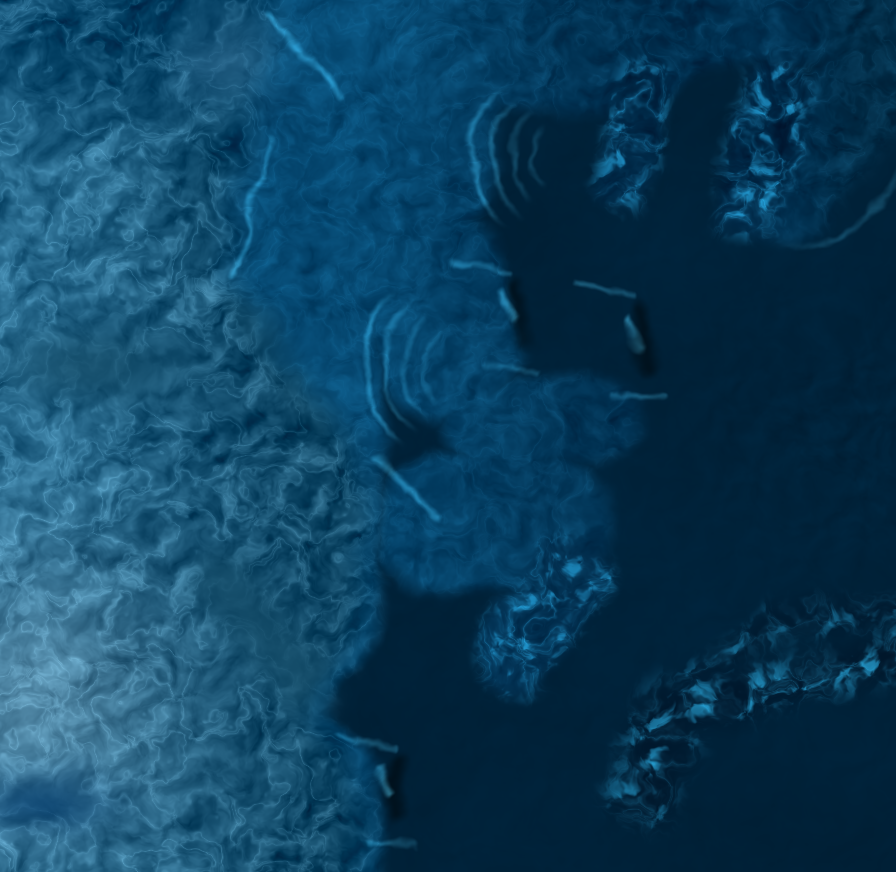
Give the GLSL for this texture, as a Shadertoy shader.

```glsl
// Aerial relief of a blue coast: pale rough land on the left, a mid-blue shelf
// with lobes reaching into a dark sea, and a speckled ridge at lower right.
// Capsule distances shape the regions; value noise gives warp, relief and veins.

float hash(vec2 p) {
  vec3 q = fract(p.xyx * .1031);
  q += dot(q, q.yzx + 33.33);
  return fract((q.x + q.y) * q.z);
}

float noise(vec2 p) {
  vec2 i = floor(p), f = fract(p);
  f = f * f * (3. - 2. * f);
  return mix(mix(hash(i), hash(i + vec2(1, 0)), f.x),
             mix(hash(i + vec2(0, 1)), hash(i + 1.), f.x), f.y);
}

float fbm(vec2 p) {
  float sum = 0., amp = .53;
  for (int i = 0; i < 4; i++) {
    sum += amp * noise(p);
    p = mat2(1.6, 1.2, -1.2, 1.6) * p + 7.3;
    amp *= .5;
  }
  return sum;
}

// Distance to the segment from s.xy to s.zw
float seg(vec2 p, vec4 s) {
  vec2 d = p - s.xy, v = s.zw - s.xy;
  return length(d - v * clamp(dot(d, v) / dot(v, v), 0., 1.));
}

float stroke(vec2 p, vec4 s, float width) {
  return 1. - smoothstep(0., width, seg(p, s));
}

float bell(vec2 p, vec2 center, vec2 size) {
  vec2 d = (p - center) / size;
  return exp(-dot(d, d));
}

// Part of a circle that faces the direction dir
float arc(vec2 p, vec2 center, float radius, vec2 dir) {
  vec2 d = p - center;
  float r = length(d), facing = smoothstep(.65, .9, dot(d, dir) / max(r, .001));
  return facing * (1. - smoothstep(0., .006, abs(r - radius)));
}

void mainImage(out vec4 fragColor, in vec2 fragCoord) {
  vec2 uv = fragCoord / iResolution.xy;
  vec2 wobble = vec2(fbm(uv * 22.), fbm(uv * 22. + 40.)) - .5;
  vec2 p = uv + .025 * wobble;

  // Lobes and shelf distance
  float lobes = seg(p, vec4(.715, .9, .695, .79)) - .034;
  lobes = min(lobes, seg(p, vec4(.87, .9, .835, .765)) - .042);
  lobes = min(lobes, seg(p, vec4(.635, .34, .575, .25)) - .05);
  float shelf = p.x - .43 + .06 * bell(p, vec2(p.x, .19), vec2(.045));
  shelf = min(shelf, .87 + .05 * smoothstep(.72, .8, p.x) - p.y);
  shelf = min(shelf, seg(p, vec4(.47, .95, .45, .8)) - .1);
  shelf = min(shelf, seg(p, vec4(.48, .68, .5, .6)) - .085);
  shelf = min(shelf, seg(p, vec4(.55, .51, .66, .52)) - .055);
  shelf = min(shelf, seg(p, vec4(.5, .4, .6, .4)) - .085);
  shelf = min(shelf, seg(p, vec4(.97, .9, .88, .785)) - .065);
  float shelfMask = 1. - smoothstep(-.018, .01, min(shelf, lobes));
  float lobeMask = 1. - smoothstep(-.02, .012, lobes);

  // Land border
  float border = .42 - .15 * smoothstep(.42, .72, p.y)
    + .04 * smoothstep(.75, 1., p.y) - .05 * bell(p, vec2(p.x, .18), vec2(.06));
  float land = 1. - smoothstep(-.045, .025, p.x - border);

  // Relief lit from the upper left, fine veins and slanted streaks
  vec2 fine = uv * 44. + 2. * wobble;
  float grain = fbm(fine);
  float relief = grain - fbm(fine + vec2(.4, -.4));
  float veins = pow(1. - abs(2. * fbm(uv * 30. + 3. * wobble + 9.) - 1.), 7.);
  float streaks = fbm(vec2(dot(uv, vec2(13, 8)), dot(uv, vec2(-21, 33)))) - .5;
  float broad = fbm(uv * 7. + 3.) - .5;

  // Sea and shelf colours
  vec3 sea = vec3(0, .13, .22) + vec3(0, .025, .04) * (broad + relief * .5);
  sea += vec3(0, .05, .07) * relief * bell(uv, vec2(.95, .5), vec2(.13, .12));
  vec3 water = mix(vec3(.02, .28, .44), vec3(0, .185, .31), smoothstep(.36, .72, uv.x));
  water = mix(water, vec3(0, .155, .255), smoothstep(.86, .98, uv.x));
  water += vec3(.06, .16, .2) * (broad * .6 + relief * .9 + veins * .3);
  vec3 color = mix(sea, water, shelfMask);

  // Land colour, haze, smooth patches and the small lake
  vec3 ground = mix(vec3(.16, .42, .56), vec3(.05, .27, .39), smoothstep(0., .42, uv.x));
  ground = mix(ground, vec3(.02, .26, .4), .8 * smoothstep(.76, .98, uv.y));
  ground += vec3(.17, .13, .11) * bell(uv, vec2(.03, .2), vec2(.16, .17));
  float flats = max(bell(uv, vec2(.1, .58), vec2(.09, .04)),
    max(stroke(uv, vec4(.29, .65, .37, .53), .05), stroke(uv, vec4(.25, .33, .34, .22), .06)));
  ground = mix(ground, vec3(.08, .3, .41), .75 * flats);
  float rough = relief * 1.1 + streaks * .65 + broad * .35 + .56 * (veins - .35);
  ground += (1. - .8 * flats) * vec3(.2, .24, .25) * rough;
  ground = mix(ground, vec3(.03, .25, .43), .8 * bell(p, vec2(.05, .08), vec2(.07, .035)));
  color = mix(color, ground, land);
  color = mix(color, vec3(.2, .44, .59), .65 * bell(p, vec2(.25, .93), vec2(.055, .05)));

  // Ridge limbs and speckled lobes
  float ridge = stroke(p, vec4(.72, .09, .75, .18), .06);
  ridge = max(ridge, stroke(p, vec4(.75, .18, .87, .215), .05));
  ridge = max(ridge, stroke(p, vec4(.87, .215, 1, .25), .045));
  ridge = max(ridge, .65 * stroke(p, vec4(.77, .21, .87, .285), .03));
  ridge = max(ridge, .65 * stroke(p, vec4(.87, .285, 1, .3), .035));
  float speckle = smoothstep(.02, .28, relief) + .45 * veins;
  color += max(ridge, .75 * lobeMask) * (vec3(.1, .36, .44) * speckle - vec3(0, .04, .05));

  // Curved crests and the repeated broken shore
  float crest = .45 * arc(p, vec2(.89, .84), .12, vec2(.6, -.8));
  for (float k = 0.; k < 4.; k++) {
    float a = arc(p, vec2(.64, .82), .115 - .022 * k, vec2(-1, 0));
    a = max(a, arc(p, vec2(.53, .58), .125 - .024 * k, vec2(-1, 0)));
    crest = max(crest, (.7 - .12 * k) * a);
  }
  for (int i = 0; i < 3; i++) {
    vec2 q = p - (i == 0 ? vec2(.508, .7) : i == 1 ? vec2(.647, .67) : vec2(.375, .158));
    crest = max(crest, .65 * stroke(q, vec4(0, 0, .06, -.013), .006));
    crest = max(crest, stroke(q, vec4(.048, -.035, .065, -.067), .008));
    crest = max(crest, .6 * stroke(q, vec4(.035, -.12, .09, -.13), .006));
    color *= 1. - .45 * stroke(q, vec4(.068, -.03, .072, -.09), .018);
  }
  crest = max(crest, .8 * stroke(p, vec4(.3, .985, .38, .89), .007));
  crest = max(crest, .6 * stroke(p, vec4(.265, .69, .3, .84), .006));
  crest = max(crest, .8 * stroke(p, vec4(.42, .475, .49, .41), .008));
  color += vec3(.13, .29, .33) * crest * (.4 + grain);

  fragColor = vec4(clamp(color, 0., 1.), 1);
}
```
